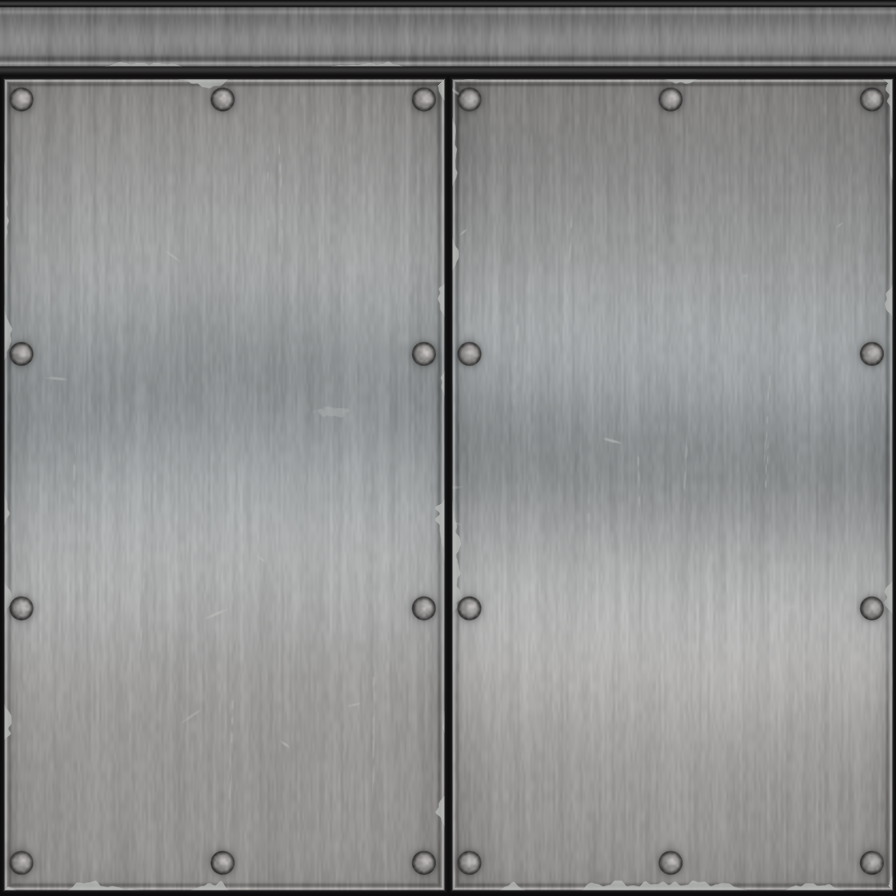
Reproduce this texture procedurally as a WebGL 2 fragment shader.

```glsl
#version 300 es
precision highp float;
// Two brushed steel panels with riveted, chipped edges below a plain steel rail.
uniform vec2 u_resolution;
out vec4 outColor;

const float PANELS = 2.0;
const vec2 PANEL_CENTER = vec2(0.2505, 0.459);
const vec2 PANEL_HALF = vec2(0.2455, 0.4525);
const vec2 RAIL_SPAN = vec2(0.926, 0.992);
const vec2 RIVET_STEP = vec2(0.2246, 0.284);
const vec2 RIVET_CENTER = vec2(0.2485, 0.463);
const float RIVET_RADIUS = 0.0132;
const float RIM_WIDTH = 0.0034;
const float CHIP_DEPTH = 0.009;
const int SCRATCHES = 8;
const int FLECKS = 16;
const vec3 GAP_COLOR = vec3(0.045, 0.04, 0.045);
const vec3 WARM_STEEL = vec3(1.01, 0.995, 0.985);
const vec3 COOL_STEEL = vec3(0.98, 1.005, 1.015);
const vec3 BARE_METAL = vec3(0.72, 0.73, 0.72);

float hash(vec2 p) {
  vec3 q = fract(vec3(p.xyx) * 0.1031);
  q += dot(q, q.yzx + 33.33);
  return fract((q.x + q.y) * q.z);
}

float noise(vec2 p) {
  vec2 i = floor(p), f = fract(p);
  f = f * f * (3.0 - 2.0 * f);
  return mix(mix(hash(i), hash(i + vec2(1, 0)), f.x),
             mix(hash(i + vec2(0, 1)), hash(i + vec2(1, 1)), f.x), f.y);
}

float bump(float x, float center, float width) {
  float t = (x - center) / width;
  return exp(-t * t);
}

float cover(float d, float pixel) { return clamp(0.5 - d / pixel, 0.0, 1.0); }

// Fine vertical brushing with a little isotropic grain.
float brushing(vec2 p) {
  return 0.045 * (noise(p * vec2(330, 9) + 7.0) - 0.5)
       + 0.035 * (noise(p * vec2(130, 3) + 31.0) - 0.5)
       + 0.04 * (noise(p * vec2(420, 90)) - 0.5);
}

// Broad reflections across the height of a panel.
float sheen(vec2 p, float id) {
  float y = p.y + 0.06 * id + 0.05 * (noise(p * vec2(4, 2) + 5.0) - 0.5);
  float waves = 0.035 * bump(y, 0.7, 0.08) - 0.05 * bump(y, 0.555, 0.075)
              + 0.075 * bump(y, 0.37, 0.12) - 0.065 * bump(y, 0.94, 0.12)
              - 0.025 * bump(y, 0.05, 0.16);
  return 0.605 + waves * (1.0 + 0.35 * id);
}

// Light flaked metal along an edge; depth is measured inward.
float chips(float depth, float along, float seed, float pixel) {
  float patchy = smoothstep(0.72, 0.92, noise(vec2(along * 21.0, seed)));
  float ragged = 0.4 + 0.8 * noise(vec2(along * 150.0, seed + 9.0));
  return cover(depth - CHIP_DEPTH * patchy * ragged, pixel) * step(0.01, patchy);
}

float scratches(vec2 q, float id, float pixel) {
  float mask = 0.0;
  for (int i = 0; i < SCRATCHES; i++) {
    vec2 seed = vec2(float(i) * 3.7 + 2.0, id * 17.0 + 4.0);
    vec2 c = vec2(hash(seed) - 0.5, hash(seed + 11.0) - 0.5) * vec2(0.4, 0.75);
    float halfLength = 0.025 + 0.05 * hash(seed + 23.0);
    vec2 v = q - c;
    float d = abs(v.x + v.y * 0.12 * (hash(seed + 37.0) - 0.5)) - 0.0012;
    float broken = smoothstep(0.35, 0.75, noise(vec2(v.x * 300.0, q.y * 110.0) + seed));
    mask = max(mask, cover(d, pixel) * broken * cover(abs(v.y) - halfLength, 0.02));
  }
  return mask;
}

float flecks(vec2 p, float pixel) {
  float mask = 0.0;
  for (int i = 0; i < FLECKS; i++) {
    vec2 seed = vec2(float(i) * 5.3 + 1.0, 8.0);
    vec2 c = vec2(hash(seed), hash(seed + 13.0));
    vec2 size = vec2(0.003 + 0.007 * hash(seed + 29.0), 0.0016);
    if (i == 0) { c = vec2(0.37, 0.54); size = vec2(0.018, 0.0055); }
    vec2 v = p - c;
    v.y += v.x * (hash(seed + 41.0) - 0.5) * (i == 0 ? 0.0 : 1.6);
    float d = (length(v / size) - 0.65 - 0.6 * noise(p * 260.0)) * size.y;
    mask = max(mask, cover(d, pixel) * (0.4 + 0.6 * hash(seed + 53.0)));
  }
  return mask;
}

void main() {
  vec2 p = gl_FragCoord.xy / u_resolution;
  float pixel = 1.5 / u_resolution.y;
  float id = floor(p.x * PANELS);
  vec2 cell = vec2(fract(p.x * PANELS) / PANELS, p.y);
  vec2 q = cell - PANEL_CENTER;
  float brush = brushing(p), fleck = flecks(p, pixel);

  // Panel face, shaded edge and bright rim
  vec2 edge = PANEL_HALF - abs(q);
  float depth = min(edge.x, edge.y);
  float tone = sheen(p, id) + brush - 0.07 * exp(-max(edge.x, 0.0) / 0.025)
             - 0.05 * exp(-max(edge.y, 0.0) / 0.02);
  tone -= 0.12 * bump(depth, 0.0058, 0.0022);
  tone = mix(tone, 0.66 + brush, cover(abs(depth - RIM_WIDTH * 0.5) - RIM_WIDTH * 0.3, pixel));
  vec3 steel = tone * mix(WARM_STEEL, COOL_STEEL, bump(p.y, 0.55, 0.25));
  steel = mix(steel, BARE_METAL, 0.4 * scratches(q, id, pixel));
  steel = mix(steel, BARE_METAL, 0.75 * fleck);
  bool upright = edge.x < edge.y;
  float side = upright ? sign(q.x) : 2.0 * sign(q.y);
  float chip = chips(depth, upright ? p.y : p.x, side * 7.0 + id * 31.0 + 50.0, pixel);
  steel = mix(steel, BARE_METAL, 0.8 * chip);

  // Rivets around the border, with domed shading and a soft shadow
  vec2 r = cell - RIVET_CENTER;
  float row = clamp(floor(r.y / RIVET_STEP.y) + 0.5, -1.5, 1.5);
  float column = abs(row) > 1.0 ? clamp(round(r.x / RIVET_STEP.x), -1.0, 1.0) : sign(r.x);
  vec2 v = (r - vec2(column, row) * RIVET_STEP) / RIVET_RADIUS;
  float radius = length(v);
  steel *= 1.0 - 0.35 * exp(-max(radius - 0.9, 0.0) * 4.0);
  float dome = 0.47 + 0.25 * bump(length(v - vec2(0.18, 0.12)), 0.0, 0.55)
             - 0.28 * smoothstep(0.6, 1.0, radius) + 0.1 * (noise(p * 300.0) - 0.5);
  steel = mix(steel, dome * WARM_STEEL, cover((radius - 1.0) * RIVET_RADIUS, pixel));

  // Rail with dark upper lip and worn lower edge
  float h = (p.y - RAIL_SPAN.x) / (RAIL_SPAN.y - RAIL_SPAN.x);
  float railDepth = min(p.y - RAIL_SPAN.x, RAIL_SPAN.y - p.y);
  float railTone = 0.4 + 0.13 * bump(h, 0.42, 0.35) + brush;
  railTone += 0.16 * bump(h, 0.05, 0.03) - 0.12 * bump(h, 0.13, 0.05) + 0.1 * bump(h, 0.92, 0.04);
  vec3 rail = mix(vec3(railTone), BARE_METAL, 0.7 * fleck);
  rail = mix(rail, BARE_METAL, 0.6 * chips((p.y - RAIL_SPAN.x) * 2.0, p.x, 90.0, pixel));

  // Dark seams, then the steel parts on top
  vec3 color = GAP_COLOR + 0.17 * bump(p.y, 0.922, 0.004) + 0.2 * bump(p.y, 0.996, 0.0025);
  color += 0.12 * exp(-max(-depth, 0.0) / 0.0015);
  color = mix(color, steel, cover(-depth, pixel));
  color = mix(color, rail, cover(-railDepth, pixel));
  outColor = vec4(clamp(color, 0.0, 1.0), 1.0);
}
```
